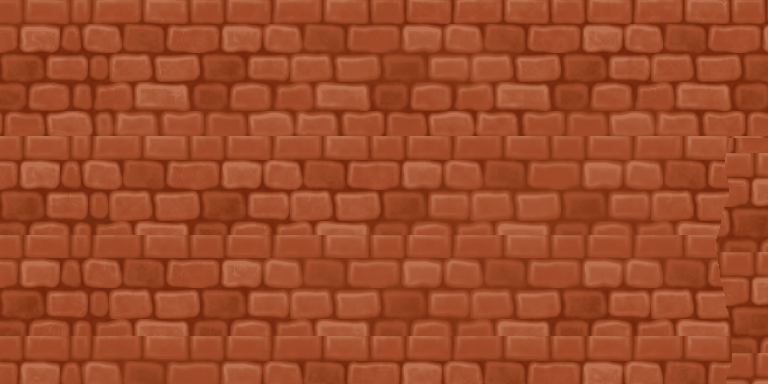
Give the GLSL for this texture, as a WebGL 2 fragment shader.

```glsl
#version 300 es
precision highp float;
uniform vec2 u_resolution;
out vec4 fragColor;

// Lengths are in canvas heights, with y measured down from the top.
const float TILE_WIDTH = 0.470;
const float STONE_HEIGHT = 0.076;
const float FILLER_WIDTH = 0.055;
const float GAP = 0.0035;
const float CORNER = 0.019;
const float SEAM_X = 1.885;
const float SEAM_SHIFT = 0.045;
const int ROWS = 15;

// Top edge of each course; some courses are cut short by the next one.
const float ROW_TOP[16] = float[16](0.0, 0.0625, 0.138, 0.214, 0.288, 0.354, 0.416, 0.494,
    0.576, 0.612, 0.673, 0.751, 0.831, 0.875, 0.94, 1.016);
const int ROW_KIND[15] = int[15](0, 1, 2, 3, 4, 0, 1, 2, 3, 0, 1, 2, 3, 0, 1);

// Each kind of course: start of its tile, joints within it, tone of its four stones.
const float START[5] = float[5](0.116, 0.104, 0.174, 0.125, 0.175);
const vec3 JOINTS[5] = vec3[5](vec3(0.26, 0.54, 0.80), vec3(0.23, 0.455, 0.70),
    vec3(0.235, 0.475, 0.74), vec3(0.25, 0.475, 0.79), vec3(0.26, 0.51, 0.76));
const vec4 TONE[5] = vec4[5](vec4(0.0, -0.2, 0.1, -0.2), vec4(0.9, 0.3, -1.3, 0.0),
    vec4(0.2, 0.5, 0.3, -1.4), vec4(0.2, -0.4, 0.9, -1.6), vec4(0.3, 0.0, 0.2, -0.5));

// Clay colours from deep joint to pale rim.
const vec3 CLAY[6] = vec3[6](vec3(0.45, 0.15, 0.05), vec3(0.53, 0.22, 0.09),
    vec3(0.60, 0.28, 0.15), vec3(0.64, 0.29, 0.16), vec3(0.67, 0.35, 0.22),
    vec3(0.73, 0.44, 0.31));

float hash(vec2 p) {
    vec3 q = fract(vec3(p.xyx) * 0.1031);
    q += dot(q, q.yzx + 33.33);
    return fract((q.x + q.y) * q.z);
}

float noise(vec2 p) {
    vec2 i = floor(p), f = fract(p);
    f = f * f * (3.0 - 2.0 * f);
    return mix(mix(hash(i), hash(i + vec2(1, 0)), f.x),
               mix(hash(i + vec2(0, 1)), hash(i + vec2(1, 1)), f.x), f.y);
}

float roundedBox(vec2 p, vec2 halfSize, float radius) {
    vec2 q = abs(p) - halfSize + radius;
    return length(max(q, 0.0)) + min(max(q.x, q.y), 0.0) - radius;
}

vec3 clay(float level) {
    vec3 c = CLAY[0];
    for (int i = 1; i < 6; i++) c = mix(c, CLAY[i], clamp(level - float(i - 1), 0.0, 1.0));
    return c;
}

void main() {
    vec2 p = gl_FragCoord.xy / u_resolution;
    p = vec2(p.x * 2.0, 1.0 - p.y);
    vec2 wall = p;

    // Broken strip at the lower right, where courses slip out of line.
    float seam = SEAM_X + 0.05 * (noise(vec2(p.y * 14.0, 3.0)) - 0.5);
    if (p.x > seam && p.y > 0.36) wall += vec2(0.03, -SEAM_SHIFT);

    // Course containing this point.
    int row = 0;
    for (int i = 1; i < ROWS; i++) if (wall.y >= ROW_TOP[i]) row = i;
    int kind = ROW_KIND[row];
    float top = ROW_TOP[row] - (kind == 0 ? 0.012 : 0.0);
    float bottom = max(ROW_TOP[row + 1], top + STONE_HEIGHT);

    // Stone containing this point; one narrow filler sits in the first tile.
    vec3 joints = JOINTS[kind] * TILE_WIDTH;
    float x = wall.x - START[kind];
    float left, right, slot, tone;
    if (x < joints.x && x > joints.x - FILLER_WIDTH) {
        left = joints.x - FILLER_WIDTH;
        right = joints.x;
        slot = 4.0;
        tone = -0.3;
    } else {
        if (x < joints.x) x += FILLER_WIDTH;
        x = mod(x, TILE_WIDTH);
        vec3 passed = step(joints, vec3(x));
        int n = int(passed.x + passed.y + passed.z);
        left = n == 0 ? 0.0 : joints[n - 1];
        right = n == 3 ? TILE_WIDTH : joints[n];
        slot = float(n);
        tone = TONE[kind][n];
    }

    // Uneven rounded stone, the same in every repeat.
    vec2 id = vec2(slot + 3.0, float(kind) * 7.0 + 2.0);
    vec2 halfSize = 0.5 * vec2(right - left, bottom - top);
    vec2 q = vec2(x - 0.5 * (left + right), wall.y - 0.5 * (top + bottom));
    vec2 grain = q + id * 0.37;
    vec2 skew = vec2(hash(id), hash(id + 11.0)) - 0.5;
    float rough = kind == 0 ? 0.3 : 1.0;
    vec2 bent = q + rough * (0.17 * skew * q.yx
        + 0.010 * (vec2(noise(grain * 26.0), noise(grain * 26.0 + 40.0)) - 0.5));
    float d = roundedBox(bent, halfSize - GAP, mix(0.009, CORNER, rough));

    // Blur drifts across the wall and is strongest in the flat courses.
    float blur = smoothstep(0.45, 0.8, noise(p * vec2(2.5, 6.0) + 8.0));
    if (kind == 0 && row > 0) blur = max(blur, 0.75);

    // Lit rim, gentle top light, mottling and pale scratches.
    float body = smoothstep(0.004 + 0.003 * blur, -0.007 - 0.005 * blur, d);
    float lit = clamp(0.55 - dot(q / halfSize, vec2(0.25, 0.45)), 0.0, 1.0);
    float rim = exp(-pow((d + 0.011) / (0.005 + 0.003 * blur), 2.0)) * lit;
    float mottle = noise(grain * 45.0) + 0.5 * noise(p * 130.0) - 0.75;
    float vein = smoothstep(0.035, 0.0, abs(noise(grain * vec2(38.0, 30.0) + 5.0) - 0.5));
    vein *= smoothstep(0.5, 0.75, noise(p * 17.0)) * (1.0 - blur);
    float face = 3.05 + tone + 0.5 * (hash(id + 5.0) - 0.5) + 0.6 * (noise(p * 5.0) - 0.5)
        - 0.35 * q.y / halfSize.y + 1.5 * rim + 0.7 * vein + mottle * mix(0.9, 0.4, blur);
    float joint = 0.25 + 0.5 * blur + 0.5 * mottle;
    fragColor = vec4(clay(mix(joint, face, body)), 1.0);
}
```
